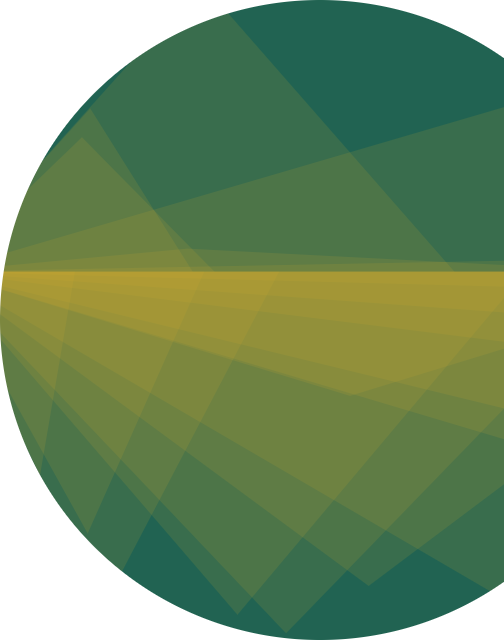
This background is drawn by a Shadertoy shader. Its source:

```glsl
const vec3 PAPER = vec3(1.0);
const vec3 TEAL = vec3(0.13, 0.39, 0.32);
const vec3 GOLD = vec3(0.84, 0.67, 0.17);
const float LAYER_ALPHA = 0.13;
const vec2 DISC_CENTER = vec2(0.5);
const float DISC_RADIUS = 0.5;
const float HORIZON = 0.5755;
const float FAN_ORIGIN = -0.09;

// Each triangle: apex x, apex distance from the horizon, right base x
const int UPPER_COUNT = 6;
const vec3 UPPER[UPPER_COUNT] = vec3[](
    vec3(0.315, 0.451, 0.710),
    vec3(1.040, 0.331, 1.600),
    vec3(0.141, 0.255, 0.301),
    vec3(0.128, 0.210, 0.335),
    vec3(0.293, 0.036, 0.987),
    vec3(1.040, 0.022, 1.600)
);

const int LOWER_COUNT = 13;
const vec3 LOWER[LOWER_COUNT] = vec3[](
    vec3(0.371, 0.536, 0.822),
    vec3(0.447, 0.565, 0.995),
    vec3(0.576, 0.491, 1.230),
    vec3(0.846, 0.546, 1.500),
    vec3(1.040, 0.337, 1.600),
    vec3(0.547, 0.194, 1.180),
    vec3(1.040, 0.275, 1.600),
    vec3(1.040, 0.141, 1.600),
    vec3(1.040, 0.082, 1.600),
    vec3(1.040, 0.030, 1.600),
    vec3(0.140, 0.565, 0.436),
    vec3(0.137, 0.409, 0.319),
    vec3(0.0625, 0.318, 0.117)
);

// Signed distance to a line, positive on its right side
float lineSide(vec2 p, vec2 from, vec2 to) {
    vec2 along = normalize(to - from);
    vec2 offset = p - from;
    return offset.x * along.y - offset.y * along.x;
}

// Smooth coverage of a triangle standing on the horizon
float triangle(vec2 p, vec3 shape, float pixel) {
    vec2 apex = shape.xy;
    float left = lineSide(p, vec2(FAN_ORIGIN, 0.0), apex);
    float right = lineSide(p, apex, vec2(shape.z, 0.0));
    return clamp(min(left, right) / pixel + 0.5, 0.0, 1.0);
}

void mainImage(out vec4 fragColor, in vec2 fragCoord) {
    float pixel = 1.0 / iResolution.y;
    vec2 p = fragCoord * pixel;
    float rise = p.y - HORIZON;

    // Count the translucent layers on either side of the horizon
    vec2 folded = vec2(p.x, abs(rise));
    float above = 0.0;
    float below = 0.0;
    for (int i = 0; i < UPPER_COUNT; i++) above += triangle(folded, UPPER[i], pixel);
    for (int i = 0; i < LOWER_COUNT; i++) below += triangle(folded, LOWER[i], pixel);
    float layers = mix(below, above, clamp(rise / pixel + 0.5, 0.0, 1.0));

    // Stack the layers, then cut out the disc
    vec3 color = mix(TEAL, GOLD, 1.0 - pow(1.0 - LAYER_ALPHA, layers));
    float disc = DISC_RADIUS - length(p - DISC_CENTER);
    color = mix(PAPER, color, clamp(disc / pixel + 0.5, 0.0, 1.0));
    fragColor = vec4(color, 1.0);
}
```
